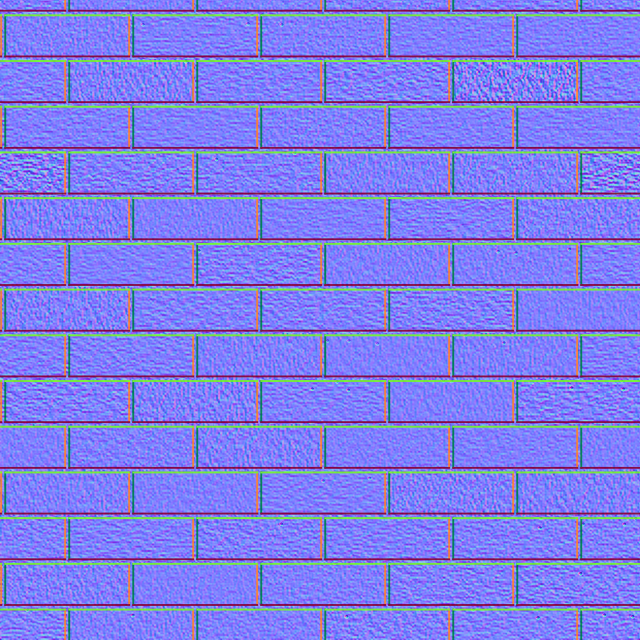
A WebGL 1 fragment shader for this texture map:

```glsl
precision highp float;

uniform vec2 u_resolution;

float hash(vec2 p) {
  vec3 q = fract(p.xyx * 0.1031);
  q += dot(q, q.yzx + 33.33);
  return fract((q.x + q.y) * q.z);
}

// Value noise that wraps after a whole number of cells
float noise(vec2 uv, vec2 cells) {
  vec2 p = uv * cells;
  vec2 i = floor(p);
  vec2 f = fract(p);
  f = f * f * (3.0 - 2.0 * f);
  vec2 a = mod(i, cells);
  vec2 b = mod(i + 1.0, cells);
  return mix(mix(hash(a), hash(vec2(b.x, a.y)), f.x),
             mix(hash(vec2(a.x, b.y)), hash(b), f.x), f.y);
}

// Sparse round holes, at most one in each grid cell
float pits(vec2 uv) {
  vec2 cells = vec2(60.0, 70.0);
  vec2 p = uv * cells;
  vec2 id = mod(floor(p), cells);
  vec2 jitter = vec2(hash(id + 11.0), hash(id + 47.0)) - 0.5;
  float d = length(fract(p) - 0.5 - 0.5 * jitter);
  return step(0.93, hash(id + 83.0)) * (1.0 - smoothstep(0.05, 0.21, d));
}

// Surface height: streaks along or across the brick, fine grit and holes
float grainHeight(vec2 uv, float across, float pitted) {
  float streaks = mix(noise(uv, vec2(130.0, 290.0)),
                      noise(uv, vec2(290.0, 140.0)), across);
  return streaks + 0.55 * noise(uv, vec2(310.0)) - 1.1 * pitted * pits(uv);
}

// Coverage of the half plane d > 0, softened over one pixel
float cover(float d) {
  return clamp(d * u_resolution.y + 0.5, 0.0, 1.0);
}

float band(float d, float width) {
  return cover(d) - cover(d - width);
}

void main() {
  vec2 uv = gl_FragCoord.xy / u_resolution;

  // Running bond: 5 bricks across, 14 courses, every other one shifted by half
  vec2 wall = vec2(uv.x * 5.0 - 0.025, uv.y * 14.0 + 0.284);
  wall.x += 0.5 * (1.0 - mod(floor(wall.y), 2.0));
  vec2 id = mod(floor(wall), vec2(5.0, 14.0));
  vec2 local = (fract(wall) - 0.5) / vec2(5.0, 14.0);

  // Distances inward from the sides: left and bottom, right and top
  vec2 halfSize = vec2(0.0983, 0.0336);
  vec2 low = halfSize + local;
  vec2 high = halfSize - local;
  float brick = cover(min(low.x, high.x)) * cover(min(low.y, high.y));

  // Each brick has its own roughness, streak direction and wear
  float rough = hash(id + 5.0);
  float strength = 0.9 + 0.8 * rough + 0.9 * step(0.96, rough);
  strength = mix(1.7, strength, brick);
  float across = smoothstep(0.3, 0.9, hash(id + 19.0));
  float pitted = brick * step(0.5, hash(id + 31.0))
               * smoothstep(0.008, 0.016, local.y);

  // Grain slope to tangent-space normal
  vec2 e = vec2(0.0014, 0.0);
  float h = grainHeight(uv, across, pitted);
  vec2 slope = vec2(grainHeight(uv + e.xy, across, pitted),
                    grainHeight(uv + e.yx, across, pitted)) - h;
  vec3 normal = normalize(vec3(-strength * slope, 1.0));
  vec3 color = normal * 0.5 + 0.5;

  // Bevels along the four sides, level ones over upright ones
  vec3 grit = 0.25 * (color - vec3(0.5, 0.5, 0.95));
  float upright = cover(min(low.y, high.y));
  float level = cover(min(low.x, high.x));
  color = mix(color, vec3(0.02, 0.50, 0.35) + grit, upright * band(low.x, 0.0030));
  color = mix(color, vec3(0.95, 0.50, 0.24) + grit, upright * band(high.x, 0.0030));
  color = mix(color, vec3(0.53, 0.04, 0.26) + grit, level * band(low.y, 0.0029));
  color = mix(color, vec3(0.46, 0.92, 0.22) + grit, level * band(high.y, 0.0030));

  gl_FragColor = vec4(color, 1.0);
}
```
